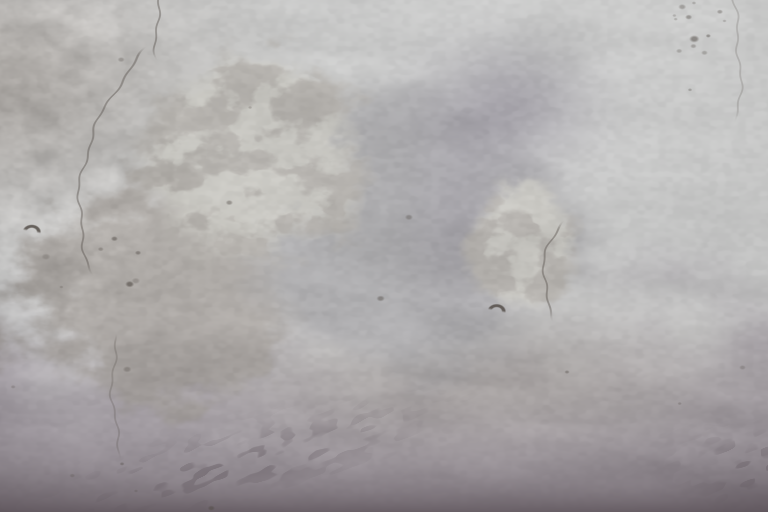
A Shadertoy shader for this texture:

```glsl
#define PLASTER  vec3(0.785, 0.787, 0.785)
#define BEIGE    vec3(0.672, 0.655, 0.638)
#define CHALK    vec3(0.790, 0.785, 0.762)
#define DAMP     vec3(0.672, 0.670, 0.678)
#define BRUISE   vec3(0.590, 0.575, 0.615)
#define LAVENDER vec3(0.715, 0.695, 0.720)
#define SHADOW   vec3(0.395, 0.358, 0.385)
#define DIRT     vec3(0.330, 0.305, 0.285)
#define SPECKS   34
#define GRAIN    0.035
#define STREAK   0.085

vec2 hash2(vec2 p) {
    vec3 q = fract(p.xyx * vec3(0.1031, 0.1030, 0.0973));
    q += dot(q, q.yzx + 33.33);
    return fract((q.xx + q.yz) * q.zy);
}

// Smooth cellular noise: random cell values blended by distance
float cellNoise(vec2 p) {
    vec2 cell = floor(p), f = p - cell;
    float sum = 0.0, total = 0.0;
    for (int j = -1; j <= 1; j++)
    for (int i = -1; i <= 1; i++) {
        vec2 o = vec2(i, j);
        vec2 h = hash2(cell + o + 57.0);
        vec2 d = o + 0.2 + 0.6 * h - f;
        float w = exp(-5.0 * dot(d, d));
        sum += w * hash2(cell + o + 191.0).y;
        total += w;
    }
    return sum / total;
}

float layeredNoise(vec2 p) {
    float sum = 0.0, amp = 0.5;
    for (int i = 0; i < 4; i++) {
        sum += amp * cellNoise(p);
        p = mat2(1.9, 0.3, -0.3, 1.9) * p + 17.3;
        amp *= 0.5;
    }
    return sum / 0.9375;
}

// Soft elliptical stain
float stain(vec2 p, vec2 center, vec2 radius) {
    vec2 q = (p - center) / radius;
    return exp(-dot(q, q));
}

// Patch with a ragged, moderately sharp rim
float patchMask(vec2 p, vec2 center, vec2 radius, float ragged) {
    float d = length((p - center) / radius) + ragged;
    return 1.0 - smoothstep(0.75, 1.1, d);
}

// Thin wandering crack: x follows a parabola around the pivot height
float crack(vec2 p, vec2 pivot, float bend, vec2 span) {
    float y = p.y - pivot.y;
    float x = pivot.x + bend * y * y + 0.004 * sin(p.y * 47.0) + 0.002 * sin(p.y * 131.0);
    float slope = 2.0 * bend * y;
    float d = abs(p.x - x) / sqrt(1.0 + slope * slope);
    float ends = smoothstep(span.x, span.x + 0.03, p.y) * smoothstep(span.y, span.y - 0.02, p.y);
    return ends * (1.0 - smoothstep(0.0004, 0.0032, d));
}

// Small curved chip, open at the bottom
float chip(vec2 p, vec2 center) {
    vec2 q = p - center;
    float d = abs(length(q * vec2(0.8, 1.0)) - 0.011);
    return (1.0 - smoothstep(0.001, 0.0045, d)) * smoothstep(-0.001, 0.005, q.y + 0.2 * q.x);
}

void mainImage(out vec4 fragColor, in vec2 fragCoord) {
    vec2 p = fragCoord / iResolution.y;
    p.x *= 1.5 * iResolution.y / iResolution.x;

    float cloud = layeredNoise(p * vec2(5.0, 7.0)) - 0.5;
    float mottle = layeredNoise(p * vec2(17.0, 24.0) + 9.0) - 0.5;
    float streak = layeredNoise(vec2(p.x * 3.5, p.y * 19.0 + p.x * 1.5) + 31.0) - 0.5;
    float fine = cellNoise(p * vec2(70.0, 110.0)) - 0.5;
    float ragged = 0.7 * cloud + 0.6 * mottle;

    // Broad stains
    vec3 color = PLASTER;
    color = mix(color, LAVENDER, smoothstep(0.5, 0.15, p.y + 0.3 * cloud));
    color = mix(color, BEIGE, 0.85 * stain(p, vec2(0.0, 0.84), vec2(0.35, 0.25)));
    color = mix(color, BEIGE, 0.9 * patchMask(p, vec2(0.33, 0.43), vec2(0.32, 0.23), ragged));
    color = mix(color, BEIGE, 0.7 * stain(p, vec2(0.95, 0.24), vec2(0.5, 0.13)));
    color = mix(color, DAMP, 0.95 * patchMask(p, vec2(0.80, 0.54), vec2(0.34, 0.30), 0.5 * cloud));
    color = mix(color, BRUISE, 0.65 * stain(p, vec2(0.99, 0.79), vec2(0.15, 0.11)));
    color = mix(color, BRUISE, 0.4 * stain(p, vec2(0.90, 0.58), vec2(0.10, 0.16)));

    // Peeling chalky patches
    float chalk = patchMask(p, vec2(0.49, 0.69), vec2(0.22, 0.21), ragged);
    float flake = patchMask(p, vec2(1.02, 0.52), vec2(0.10, 0.16), ragged);
    float peel = smoothstep(-0.10, 0.09, mottle + 0.3 * cloud);
    color = mix(color, mix(BEIGE, CHALK, 0.35 + 0.65 * peel), 0.9 * max(chalk, flake));
    float leftWear = smoothstep(0.55, 0.1, p.x) * smoothstep(0.2, 0.4, p.y);
    color += leftWear * 0.16 * mottle;

    // Brushed streaks, clouds and grain
    float lower = smoothstep(0.6, 0.2, p.y);
    color += STREAK * streak * (0.6 + 0.9 * lower) + 0.07 * cloud + GRAIN * fine;

    // Slanted scuffs near the lower left and lower right
    vec2 slanted = mat2(0.92, -0.39, 0.39, 0.92) * p;
    float scuff = smoothstep(0.60, 0.78, cellNoise(slanted * vec2(34.0, 90.0)));
    float scuffArea = stain(p, vec2(0.46, 0.09 + 0.25 * (p.x - 0.46)), vec2(0.28, 0.055))
                    + 0.8 * stain(p, vec2(1.47, 0.09), vec2(0.12, 0.06));
    color = mix(color, SHADOW, 0.45 * scuff * scuffArea);

    // Shade rising from the floor, darker towards the corners
    float corner = pow(abs(p.x / 0.75 - 1.0), 3.0);
    float shade = exp(-p.y * (9.5 - 2.0 * corner));
    color = mix(color, SHADOW, 0.95 * shade);
    color -= 0.03 * corner * smoothstep(0.9, 0.2, p.y);

    // Cracks
    float cracks = crack(p, vec2(0.155, 0.60), 1.4, vec2(0.46, 0.91));
    cracks = max(cracks, crack(p, vec2(0.305, 0.93), 1.0, vec2(0.88, 1.05)));
    cracks = max(cracks, crack(p, vec2(1.062, 0.46), 3.0, vec2(0.37, 0.57)));
    cracks = max(cracks, 0.6 * crack(p, vec2(0.22, 0.25), 0.8, vec2(0.10, 0.35)));
    cracks = max(cracks, 0.5 * crack(p, vec2(1.445, 0.85), -0.6, vec2(0.76, 1.05)));
    color = mix(color, DIRT, 0.42 * cracks);

    // Scattered specks and two chips
    float dirt = 0.85 * max(chip(p, vec2(0.062, 0.547)), chip(p, vec2(0.970, 0.392)));
    for (int i = 0; i < SPECKS; i++) {
        vec2 h = hash2(vec2(float(i) * 3.7, 12.0));
        vec2 k = hash2(vec2(float(i) * 5.3, 47.0));
        vec2 center = i % 3 == 0 ? vec2(1.34, 0.93) + (h - 0.5) * vec2(0.16, 0.14)
                    : i % 3 == 1 ? h * vec2(0.28, 0.55) : h * vec2(1.5, 1.0);
        float radius = mix(0.002, 0.007, k.x * k.x);
        float d = length((p - center) * vec2(0.8, 1.1));
        dirt = max(dirt, (0.25 + 0.5 * k.y * k.x) * smoothstep(radius + 0.002, radius * 0.4, d));
    }
    color = mix(color, DIRT, dirt);

    fragColor = vec4(clamp(color, 0.0, 1.0), 1.0);
}
```
